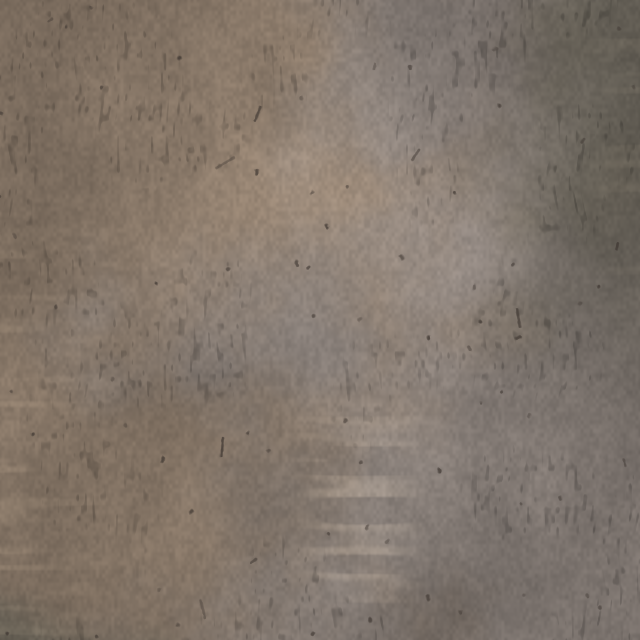
Reproduce this texture procedurally as a WebGL 1 fragment shader.

```glsl
precision highp float;
// Weathered concrete wall: warm plaster fading to cool grey, clouded by layered
// noise, with fine upright grain, trowel streaks along the horizontal and
// sparse dark flecks scattered by a cellular grid.

uniform vec2 u_resolution;

const vec3 WARM = vec3(0.535, 0.470, 0.408);
const vec3 COOL = vec3(0.525, 0.490, 0.467);
const vec3 OLIVE = vec3(0.425, 0.405, 0.360);
const vec3 STREAK_TINT = vec3(0.100, 0.090, 0.075);
const vec3 FLECK_COLOR = vec3(0.24, 0.21, 0.19);
const float CLOUD_CONTRAST = 0.48;
const float GRAIN_CONTRAST = 0.17;
const float SCRATCH_CONTRAST = 0.16;
const float STREAK_ROWS = 78.0;

float hash(vec2 p) {
  vec3 q = fract(p.xyx * vec3(0.1031, 0.1030, 0.0973));
  q += dot(q, q.yzx + 33.33);
  return fract((q.x + q.y) * q.z);
}

float noise(vec2 p) {
  vec2 cell = floor(p);
  vec2 f = fract(p);
  f = f * f * (3.0 - 2.0 * f);
  float low = mix(hash(cell), hash(cell + vec2(1.0, 0.0)), f.x);
  float high = mix(hash(cell + vec2(0.0, 1.0)), hash(cell + 1.0), f.x);
  return mix(low, high, f.y);
}

// Layered noise, rotated per octave to hide the lattice.
float clouds(vec2 p) {
  float sum = 0.0;
  float weight = 0.5;
  for (int i = 0; i < 5; i++) {
    sum += weight * noise(p);
    p = mat2(1.6, 1.2, -1.2, 1.6) * p + 7.3;
    weight *= 0.52;
  }
  return sum;
}

// Dark tilted flecks: at most one per cell, present with the given chance.
float flecks(vec2 uv, float cells, float chance, float maxLength, float width) {
  vec2 p = uv * cells;
  vec2 home = floor(p);
  float cover = 0.0;
  for (int y = -1; y <= 1; y++) {
    for (int x = -1; x <= 1; x++) {
      vec2 id = home + vec2(float(x), float(y));
      vec2 center = id + vec2(hash(id + 11.0), hash(id + 47.0));
      vec2 d = (p - center) / cells;
      float angle = 1.35 + 1.7 * (hash(id + 83.0) - 0.5);
      vec2 along = vec2(cos(angle), sin(angle));
      float reach = maxLength * pow(hash(id + 29.0), 2.0);
      float t = clamp(dot(d, along), -reach, reach);
      float ragged = 0.6 + 0.8 * noise(uv * 260.0);
      float mark = 1.0 - smoothstep(0.2, 1.0, length(d - along * t) / (width * ragged));
      float strength = 0.45 + 0.5 * hash(id + 61.0);
      cover = max(cover, mark * strength * step(hash(id), chance));
    }
  }
  return cover;
}

// Soft-edged box centred at c with half size h.
float softBox(vec2 p, vec2 c, vec2 h, float soft) {
  vec2 edge = smoothstep(h + soft, h - soft, abs(p - c));
  return edge.x * edge.y;
}

void main() {
  vec2 uv = gl_FragCoord.xy / u_resolution;

  // Broad stains: hue drifts from left to right, brightness in clouds.
  float cloud = clouds(uv * 3.4 + 2.7) - 0.48;
  float stain = clouds(uv * 4.2 + 19.0) - 0.48;
  float warmth = smoothstep(0.85, 0.1, uv.x + 1.3 * stain - 0.12 * (uv.y - 0.5));
  vec3 color = mix(COOL, WARM, warmth);
  float olive = smoothstep(0.72, 1.0, uv.x - 0.5 * stain) * smoothstep(0.25, 0.75, uv.y);
  olive = max(olive, smoothstep(0.09, 0.0, uv.y + 0.25 * uv.x + 0.2 * stain));
  color = mix(color, OLIVE, 0.8 * olive);

  // A paler zone right of the centre, darker towards the corners.
  vec2 fromPale = (uv - vec2(0.60, 0.58)) / vec2(0.22, 0.38);
  float glow = 0.08 * exp(-dot(fromPale, fromPale));
  float vignette = 0.22 * dot(uv - 0.5, uv - 0.5);
  color *= 1.0 + CLOUD_CONTRAST * cloud + glow - vignette;

  // Grain: fine pores, and slightly longer upright scratches.
  float pores = 0.6 * noise(uv * vec2(210.0, 150.0)) + 0.4 * noise(uv * vec2(105.0, 75.0) + 31.0) - 0.5;
  vec2 bent = uv + 0.012 * vec2(noise(uv * 14.0), noise(uv * 14.0 + 5.0));
  float scratch = smoothstep(0.68, 0.95, noise(bent * vec2(170.0, 62.0) + 9.0));
  scratch *= smoothstep(0.38, 0.62, noise(uv * 9.0 + 3.0));
  color *= 1.0 + GRAIN_CONTRAST * pores - SCRATCH_CONTRAST * scratch;

  // Trowel streaks in a lower patch and along both side edges.
  float sway = 0.004 * noise(uv * vec2(9.0, 5.0));
  float row = noise(vec2(uv.x * 7.0, (uv.y + sway) * STREAK_ROWS));
  float patchMask = softBox(uv, vec2(0.56, 0.20), vec2(0.08, 0.14), 0.045);
  float leftMask = 0.5 * smoothstep(0.24, 0.0, uv.x) * smoothstep(0.9, 0.4, uv.y);
  float rightMask = 0.35 * smoothstep(0.89, 0.98, uv.x) * smoothstep(0.45, 0.65, uv.y);
  float streak = smoothstep(0.52, 0.9, row) * (patchMask + leftMask + rightMask);
  color += STREAK_TINT * streak;

  // Specks everywhere, and a few longer nicks.
  float marks = flecks(uv, 17.0, 0.16, 0.003, 0.0042);
  marks = max(marks, flecks(uv + 3.0, 9.0, 0.16, 0.018, 0.0032));
  color = mix(color, FLECK_COLOR, 0.8 * marks);

  gl_FragColor = vec4(color, 1.0);
}
```
